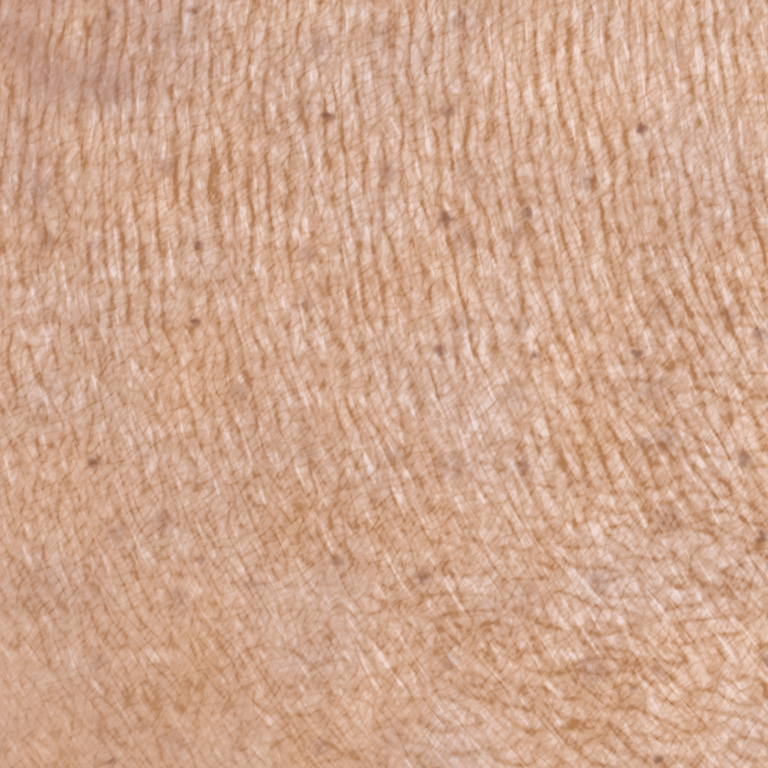
A three.js fragment shader for this texture:

```glsl
varying vec2 vUv;

const vec3 FURROW_TAN = vec3(0.70, 0.49, 0.34);
const vec3 SKIN_MID = vec3(0.82, 0.66, 0.56);
const vec3 RIDGE_PALE = vec3(0.93, 0.84, 0.81);
const vec3 SPOT_BROWN = vec3(0.50, 0.31, 0.24);
const vec3 MAUVE_SHADE = vec3(0.67, 0.51, 0.47);
const float TAU = 6.2831853;

float hash(vec2 p) {
  vec3 q = fract(p.xyx * vec3(0.1031, 0.1030, 0.0973));
  q += dot(q, q.yzx + 33.33);
  return fract((q.x + q.y) * q.z);
}

float cornerSlope(vec2 cell, vec2 offset) {
  float angle = TAU * hash(cell);
  return dot(vec2(cos(angle), sin(angle)), offset);
}

// Gradient noise, roughly -0.7 to 0.7
float gradientNoise(vec2 p) {
  vec2 i = floor(p);
  vec2 f = p - i;
  vec2 w = f * f * f * (f * (f * 6.0 - 15.0) + 10.0);
  vec2 e = vec2(1.0, 0.0);
  float low = mix(cornerSlope(i, f), cornerSlope(i + e, f - e), w.x);
  float high = mix(cornerSlope(i + e.yx, f - e.yx), cornerSlope(i + e.xx, f - e.xx), w.x);
  return mix(low, high, w.y);
}

float layeredNoise(vec2 p, float gain) {
  float sum = 0.0;
  float amplitude = 1.0;
  for (int k = 0; k < 3; k++) {
    sum += amplitude * gradientNoise(p);
    p = p * 2.03 + 17.3;
    amplitude *= gain;
  }
  return sum;
}

// Thin creases where the noise crosses zero
float creases(vec2 p, float width) {
  return 1.0 - smoothstep(0.0, width, abs(gradientNoise(p)));
}

vec2 rotate(vec2 p, float angle) {
  float c = cos(angle);
  float s = sin(angle);
  return vec2(c * p.x + s * p.y, c * p.y - s * p.x);
}

// Coordinates that run across and along the fanned, bending furrows
vec2 furrowSpace(vec2 p) {
  float drop = 1.0 - p.y;
  float across = p.x - drop * (0.25 * p.x - 0.15) - 0.3 * drop * drop;
  return vec2(across, p.y);
}

float furrows(vec2 q, float count) {
  float warp = 0.75 * gradientNoise(q * vec2(13.0, 7.0))
             + 0.45 * gradientNoise(q * vec2(40.0, 18.0) + 5.0);
  float wave = 0.5 + 0.5 * cos(TAU * (q.x * count + warp));
  return wave * wave * wave;
}

// Soft irregular spots, at most one in each cell
float spots(vec2 p, float cells, float share, float radius) {
  vec2 id = floor(p * cells);
  vec2 centre = (id + 0.3 + 0.4 * vec2(hash(id + 11.0), hash(id + 23.0))) / cells;
  float size = radius * mix(0.6, 1.2, hash(id + 37.0));
  vec2 ragged = vec2(gradientNoise(p * 90.0), gradientNoise(p * 90.0 + 31.0));
  float reach = length(p - centre + 0.7 * size * ragged) / size;
  float strength = mix(0.4, 1.0, hash(id + 53.0));
  return step(hash(id + 71.0), share) * strength * (1.0 - smoothstep(0.1, 1.2, reach));
}

void main() {
  vec2 p = vUv;
  vec2 q = furrowSpace(p);

  // Regions of relief
  float upper = smoothstep(0.25, 0.75, p.y + 0.3 * p.x - 0.1);
  float lowerRight = smoothstep(-0.1, 0.6, p.x - p.y);
  float focus = mix(0.6, 1.0, smoothstep(0.0, 0.45, p.y + 0.35 * p.x));
  float patchy = 0.8 + 0.7 * gradientNoise(p * 9.0 + 3.0);

  // Long furrows, diagonal weave and low cross wrinkles
  float relief = -0.48 * mix(0.3, 1.0, upper) * patchy * (furrows(q, 43.0) - 0.31);
  relief -= 0.24 * (creases(q * vec2(72.0, 19.0), 0.24) - 0.38);
  relief -= 0.17 * (creases(rotate(p, 0.65) * vec2(34.0, 82.0), 0.22) - 0.36);
  relief -= 0.17 * (creases(rotate(p, -0.5) * vec2(78.0, 28.0), 0.22) - 0.36);
  relief -= 0.34 * lowerRight * (creases(rotate(p, -0.22) * vec2(17.0, 40.0), 0.24) - 0.38);

  // Fine grain and short pale glints
  relief += 0.22 * layeredNoise(p * 85.0, 0.6);
  float glint = gradientNoise(q * vec2(125.0, 24.0) + 9.0);
  float crossGlint = gradientNoise(rotate(p, 0.45) * vec2(130.0, 36.0));
  relief += 0.30 * smoothstep(0.18, 0.5, glint) + 0.20 * smoothstep(0.2, 0.5, crossGlint);

  // Broad light and blotches
  float blotch = layeredNoise(p * vec2(4.0, 5.0) + 2.0, 0.65);
  float light = 0.10 * smoothstep(0.0, 0.9, p.x) + 0.06 * p.y - 0.08;
  float tone = 0.46 + focus * relief + 0.15 * blotch + light;

  vec3 color = mix(FURROW_TAN, SKIN_MID, smoothstep(-0.1, 0.5, tone) * 0.6 + 0.4 * clamp(tone * 2.0, 0.0, 1.0));
  color = mix(color, RIDGE_PALE, clamp((tone - 0.5) * 1.7, 0.0, 1.0));

  // Rosy and golden drift
  float warmth = layeredNoise(p * 6.0 + 40.0, 0.5) + 0.35 * (p.x - 0.5);
  color += warmth * vec3(0.018, 0.0, -0.028);

  // Mauve corner, freckles and small moles
  float corner = 1.0 - smoothstep(0.0, 0.24, length((p - vec2(0.07, 0.96)) * vec2(1.0, 0.8)));
  color = mix(color, MAUVE_SHADE, 0.5 * corner * (0.7 + gradientNoise(p * 14.0)));
  color = mix(color, SPOT_BROWN, 0.28 * spots(p, 11.0, 0.4, 0.022));
  color = mix(color, SPOT_BROWN, 0.75 * spots(p + 0.37, 7.0, 0.4, 0.011));

  gl_FragColor = vec4(color, 1.0);
}
```
